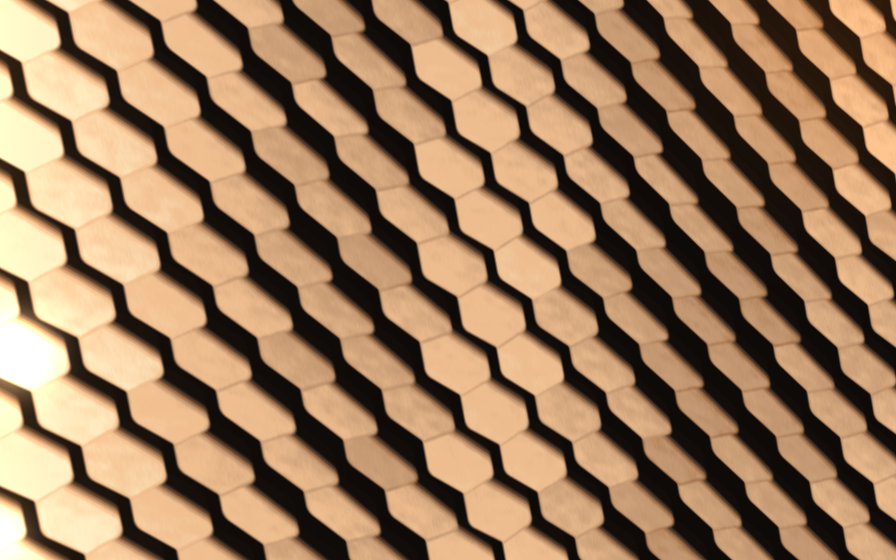
This texture is drawn by a WebGL 1 fragment shader. Its source:

```glsl
precision highp float;
uniform vec2 u_resolution;

#define COLUMN_RATE 5.55
#define COLUMN_GROWTH 1.1
#define ROW_RATE 5.05
#define ROW_GROWTH 0.79
#define HALF_WIDTH 0.43
#define TIP_SLOPE 0.46
#define TIP_LEAN 0.20
#define MAX_TILT 0.34
#define EDGE_BLUR 0.022
#define WEAR 0.07

const vec3 DARK = vec3(0.07, 0.05, 0.04);
const vec3 UMBER = vec3(0.31, 0.22, 0.16);
const vec3 BROWN = vec3(0.63, 0.44, 0.29);
const vec3 TAN = vec3(0.77, 0.60, 0.45);
const vec3 PEACH = vec3(0.93, 0.74, 0.56);
const vec3 CREAM = vec3(0.98, 0.91, 0.76);

float hash(vec2 p) {
  return fract(sin(dot(p, vec2(127.1, 311.7))) * 43758.55);
}

float noise(vec2 p) {
  vec2 i = floor(p), f = fract(p);
  f = f * f * (3.0 - 2.0 * f);
  return mix(mix(hash(i), hash(i + vec2(1.0, 0.0)), f.x),
             mix(hash(i + vec2(0.0, 1.0)), hash(i + 1.0), f.x), f.y);
}

float smoothMax(float a, float b, float r) {
  float h = max(r - abs(a - b), 0.0) / r;
  return max(a, b) + h * h * r * 0.25;
}

// Canvas position to scale units: columns and rows shrink to the right
vec2 toLattice(vec2 p) {
  float x = p.x + 0.03 * (p.y - 0.083);
  return vec2(COLUMN_RATE * x + COLUMN_GROWTH * x * x - 0.80,
              (p.y - 0.083 - 0.02 * x) * (ROW_RATE + ROW_GROWTH * x));
}

float columnX(float u) {
  float root = COLUMN_RATE * COLUMN_RATE + 4.0 * COLUMN_GROWTH * (u + 0.80);
  return (sqrt(max(root, 0.0)) - COLUMN_RATE) / (2.0 * COLUMN_GROWTH);
}

// Two folds of the wall turn the scales away from the light
float foldTilt(float x) {
  float first = smoothstep(0.08, 0.62, x) * (1.0 - smoothstep(0.70, 0.86, x));
  float second = smoothstep(0.88, 1.25, x) * (1.0 - 0.6 * smoothstep(1.40, 1.62, x));
  return first * 0.75 + second;
}

vec3 tone(float t) {
  vec3 c = mix(DARK, UMBER, smoothstep(0.05, 0.25, t));
  c = mix(c, BROWN, smoothstep(0.22, 0.48, t));
  c = mix(c, TAN, smoothstep(0.45, 0.64, t));
  c = mix(c, PEACH, smoothstep(0.62, 0.82, t));
  return mix(c, CREAM, smoothstep(0.82, 1.05, t));
}

void main() {
  vec2 p = gl_FragCoord.xy / u_resolution.y;
  vec2 q = toLattice(p);
  vec3 color = DARK * 0.8;
  float baseRow = floor(q.y * 2.0);

  // Paint staggered rows from low to high so upper scales overlap
  for (int j = -1; j <= 2; j++) {
    float row = baseRow + float(j);
    float stagger = 0.5 * mod(row, 2.0);
    float dy = q.y - row * 0.5;
    float u = q.x + TIP_LEAN * dy;
    float column = floor(u - stagger + 0.5) + stagger;
    vec2 id = vec2(column, row);
    float rnd = hash(id + 3.7);
    float x = columnX(column);
    float tilt = foldTilt(x);

    // Sheared hexagon with rounded corners
    vec2 d = vec2(u - column, dy);
    d.y += (MAX_TILT * tilt + 0.06 * (rnd - 0.5)) * d.x;
    float tip = mix(0.41, 0.345, tilt);
    float shape = smoothMax(abs(d.x) - HALF_WIDTH,
                            abs(d.y) + TIP_SLOPE * abs(d.x) - tip, 0.07);
    float cover = 1.0 - smoothstep(-EDGE_BLUR, EDGE_BLUR, shape);

    // Light, wear and the shadow from the upper right neighbour
    float across = d.y + 0.55 * d.x;
    float light = 0.81 - 0.19 * tilt + 0.30 * exp(-4.0 * max(x, 0.0));
    light += 0.10 * (rnd - 0.5) - 0.10 * across;
    light += WEAR * (noise(d * vec2(7.0, 12.0) + id * 9.0) - 0.5);
    light += 0.03 * (noise(d * vec2(45.0, 20.0) + id * 5.0) - 0.5);
    float start = mix(0.13, 0.04, tilt) + 0.06 * (hash(id + 8.1) - 0.5);
    light *= 1.0 - 0.95 * smoothstep(start, start + 0.22, across);
    light *= 1.0 - 0.18 * smoothstep(-0.05, 0.0, shape);
    color = mix(color, tone(light), cover);
  }

  // Sun glare along the left side, warm haze at the upper right
  float glare = exp(-dot(p - vec2(0.03, 0.37), p - vec2(0.03, 0.37)) * 260.0);
  glare += 0.5 * exp(-dot(p - vec2(0.0, 0.04), p - vec2(0.0, 0.04)) * 420.0);
  color += vec3(0.9, 0.75, 0.55) * glare;
  color += vec3(0.14, 0.09, 0.04) * exp(-p.x * 7.0);
  color += vec3(0.12, 0.06, 0.01) * smoothstep(0.6, 0.0, distance(p, vec2(1.6, 1.0)));
  gl_FragColor = vec4(min(color, 1.0), 1.0);
}
```
